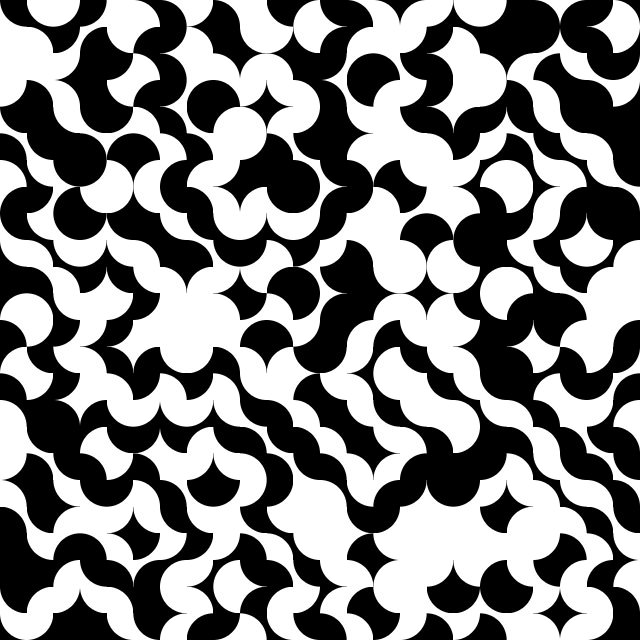
A WebGL 1 fragment shader for this pattern:

```glsl
precision highp float;
// Edge-matched Truchet mosaic: black and white quarter discs joined into blobs, waves and stars.

#define CELLS 24            // cells along the longer canvas side
#define TURN_CHANCE 0.667   // chance that equal incoming edges change colour
#define BLACK_DISC 0.5      // share of arcs that bound a black disc
#define SEED 17.0
#define INK vec3(0.0)
#define PAPER vec3(1.0)

uniform vec2 u_resolution;

float hash(vec2 p) {
  vec3 q = fract(vec3(p.xyx + SEED) * 0.1031);
  q += dot(q, q.yzx + 33.33);
  return fract((q.x + q.y) * q.z);
}

float coin(vec2 p) {
  return step(0.5, hash(p));
}

// Edge colours of a cell as (left, top, right, bottom), 1 = ink.
// Colours spread from the top left; each cell is solid or has two adjacent edges of each colour.
vec4 cellEdges(vec2 cell) {
  float above[CELLS];
  for (int i = 0; i < CELLS; i++) above[i] = coin(vec2(float(i), 61.0));

  vec4 edges = vec4(0.0);
  for (int j = 0; j < CELLS; j++) {
    float y = float(j);
    if (y > cell.y) break;
    float left = coin(vec2(83.0, y));
    for (int i = 0; i < CELLS; i++) {
      float x = float(i);
      if (x > cell.x) break;
      float top = above[i];
      float same = 1.0 - abs(left - top);
      float turn = same * step(hash(vec2(x, y)), TURN_CHANCE);
      edges = vec4(left, top, abs(top - turn), abs(left - turn));
      left = edges.z;
      above[i] = edges.w;
    }
  }
  return edges;
}

void main() {
  // Cell units, with y running down from the top edge
  float scale = float(CELLS) / max(u_resolution.x, u_resolution.y);
  vec2 p = vec2(gl_FragCoord.x, u_resolution.y - gl_FragCoord.y) * scale;
  vec2 cell = floor(p);
  vec2 local = p - cell;
  vec4 edges = cellEdges(cell);

  float ink = edges.x;
  if (edges.x != edges.z) {
    // Quarter disc around the corner shared by the two edges of its colour
    float discInk = step(hash(cell + 127.0), BLACK_DISC);
    vec2 inkCorner = edges.zw;
    vec2 center = mix(1.0 - inkCorner, inkCorner, discInk);
    float inside = clamp(0.5 - (length(local - center) - 1.0) / scale, 0.0, 1.0);
    ink = mix(1.0 - inside, inside, discInk);
  }
  gl_FragColor = vec4(mix(PAPER, INK, ink), 1.0);
}
```
